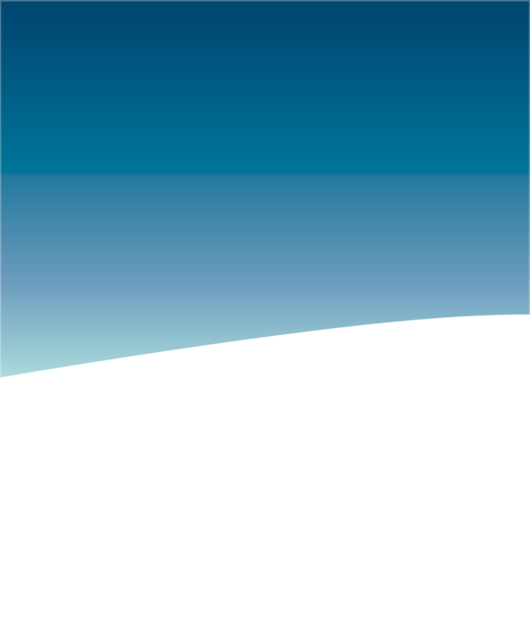
Write a Shadertoy shader that draws this background.

```glsl
// Draws a banded blue sky fading to pale aqua above a smooth white hill.
#define HILL_BASE 0.4102
#define HILL_SLOPE 0.1405
#define HILL_BEND 0.0270
#define HILL_ROLLOFF 0.0152
#define BAND_HEIGHT 0.728
#define BAND_SOFTNESS 0.005
#define HAZE_HEIGHT 0.560
#define RIM_WIDTH 0.004
#define RIM_STRENGTH 0.32

const vec3 ZENITH = vec3(0.0, 0.275, 0.44);
const vec3 TEAL = vec3(0.0, 0.455, 0.60);
const vec3 STEEL = vec3(0.135, 0.47, 0.615);
const vec3 HAZE = vec3(0.42, 0.61, 0.74);
const vec3 AQUA = vec3(0.67, 0.86, 0.86);
const vec3 WHITE = vec3(1.0);

// Height of the hill crest across the canvas
float hillHeight(float x) {
    return HILL_BASE + HILL_SLOPE * x - HILL_BEND * x * x - HILL_ROLLOFF * pow(x, 6.0);
}

// Deep upper band above a two-part haze
vec3 skyColor(float y) {
    vec3 upper = mix(TEAL, ZENITH, smoothstep(0.0, 1.0, (y - BAND_HEIGHT) / (1.0 - BAND_HEIGHT)) * 0.3
        + 0.7 * clamp((y - BAND_HEIGHT) / (1.0 - BAND_HEIGHT), 0.0, 1.0));
    vec3 lower = mix(HAZE, STEEL, clamp((y - HAZE_HEIGHT) / (BAND_HEIGHT - HAZE_HEIGHT), 0.0, 1.0));
    lower = mix(AQUA, lower, clamp((y - HILL_BASE) / (HAZE_HEIGHT - HILL_BASE), 0.0, 1.0));
    return mix(lower, upper, smoothstep(-BAND_SOFTNESS, BAND_SOFTNESS, y - BAND_HEIGHT));
}

void mainImage(out vec4 fragColor, in vec2 fragCoord) {
    vec2 uv = fragCoord / iResolution.xy;
    float pixel = 1.0 / iResolution.y;
    vec3 color = skyColor(uv.y);

    // Faint light rim at the sides and top
    float edgeDistance = min(min(uv.x, 1.0 - uv.x), 1.0 - uv.y);
    color = mix(color, WHITE, RIM_STRENGTH * (1.0 - smoothstep(0.0, RIM_WIDTH, edgeDistance)));

    // White hill with a smooth crest
    float sky = smoothstep(-pixel, pixel, uv.y - hillHeight(uv.x));
    fragColor = vec4(mix(WHITE, color, sky), 1.0);
}
```
